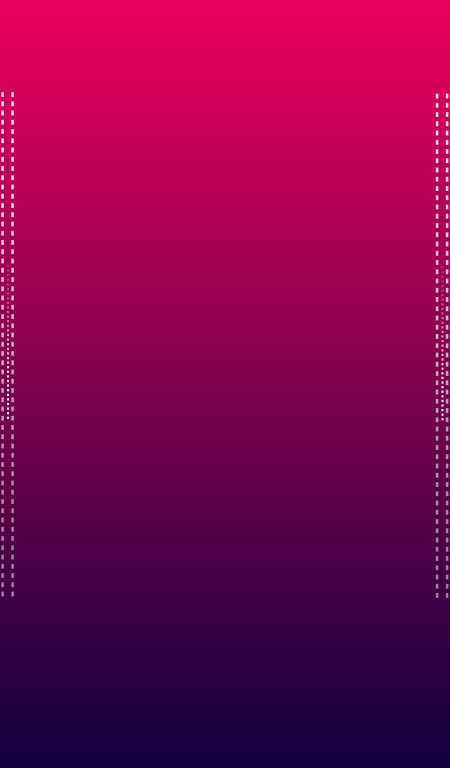
Reproduce this background procedurally as a WebGL 1 fragment shader.

```glsl
precision highp float;
// A vertical gradient from hot pink down to midnight violet, with a strip of
// dashed lines and a fading dotted line along each side. The marks are boxes
// repeated by rounding to the nearest row, in a 450 by 768 unit canvas space.
uniform vec2 u_resolution;

// Smooth-edged coverage of a box centred on the origin.
float box(vec2 p, vec2 halfSize, vec2 pixel) {
  vec2 cover = clamp((halfSize - abs(p)) / pixel + 0.5, 0.0, 1.0);
  return cover.x * cover.y;
}

// Offset from the nearest of the rows numbered 0 to last.
float rowOffset(float y, float spacing, float last) {
  return y - spacing * clamp(floor(y / spacing + 0.5), 0.0, last);
}

void main() {
  vec2 canvas = vec2(450.0, 768.0);
  vec2 pixel = canvas / u_resolution;
  vec2 p = gl_FragCoord.xy * pixel;
  p.y = canvas.y - p.y;

  // Background gradient, measured downwards from the top
  float depth = smoothstep(0.0, 1.0, p.y / canvas.y);
  depth = mix(p.y / canvas.y, depth, 0.12);
  vec3 color = mix(vec3(0.92, 0.0, 0.365), vec3(0.07, 0.0, 0.245), depth);

  // The right strip repeats the left one, slightly lower
  if (p.x > 225.0) p -= vec2(434.5, 1.5);

  // Two dashed lines, white above and grey below
  vec2 dash = vec2(abs(p.x - 7.6) - 5.0, rowOffset(p.y - 94.5, 9.25, 54.0));
  float fade = smoothstep(94.0, 594.0, p.y);
  vec3 dashColor = mix(vec3(1.0, 0.95, 0.97), vec3(0.6, 0.56, 0.63), fade);
  color = mix(color, dashColor, 0.95 * box(dash, vec2(1.25, 2.4), pixel));

  // A dotted line between them, brightening downwards
  vec2 dot2 = vec2(p.x - 8.0, rowOffset(p.y - 266.0, 4.6, 33.0));
  float glow = mix(0.2, 1.0, smoothstep(266.0, 400.0, p.y));
  color = mix(color, vec3(1.0), glow * box(dot2, vec2(1.0, 1.1), pixel));

  gl_FragColor = vec4(color, 1.0);
}
```
